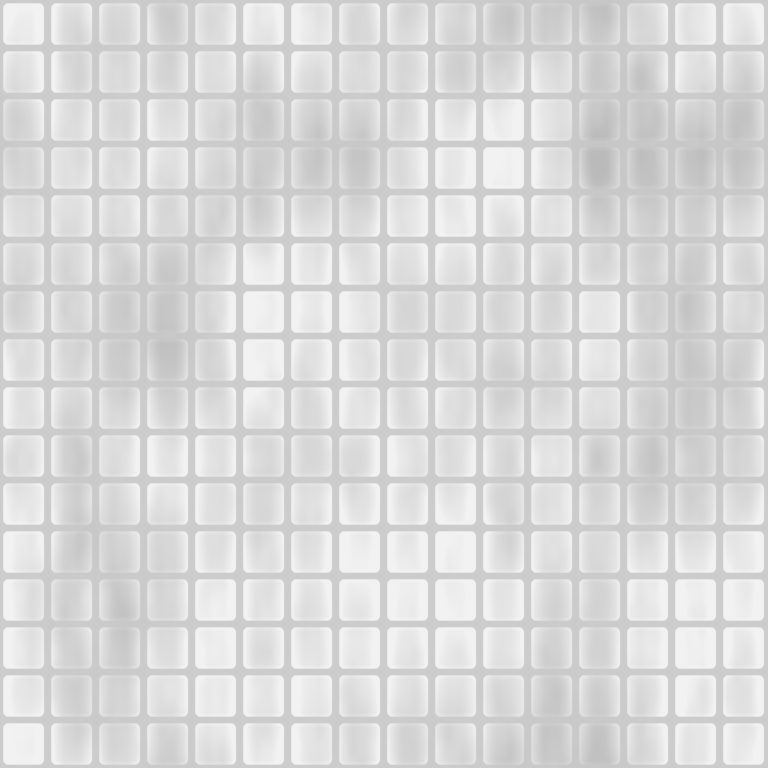
This pattern is drawn by a three.js fragment shader. Its source:

```glsl
// Pale square mosaic tiles with softly clouded, vertically streaked glaze and grey grout.
varying vec2 vUv;

const float TILES = 16.0;                      // tiles across and up
const vec2 TILE_HALF = vec2(0.426, 0.432);     // half size, in cells
const vec2 TILE_SHIFT = vec2(-0.008, 0.0);     // tile centre offset, in cells
const float CORNER = 0.11;
const float EDGE_SOFT = 0.018;
const vec3 GROUT = vec3(0.80);
const float GLAZE = 0.858;                     // mean shade at the tile centre
const float CLOUD_CONTRAST = 0.34;
const float SIDE_LIGHT = 0.055;
const float RIM_LIGHT = 0.022;
const vec2 CLOUD_CELLS = vec2(9.0, 5.0);       // whole numbers, so the clouds wrap

float hash(vec2 p) {
  vec3 q = fract(vec3(p.xyx) * 0.1031);
  q += dot(q, q.yzx + 33.33);
  return fract((q.x + q.y) * q.z);
}

// Value noise that repeats after the given number of cells
float wrappedNoise(vec2 uv, vec2 period, float seed) {
  vec2 p = uv * period;
  vec2 i = floor(p);
  vec2 f = fract(p);
  f = f * f * (3.0 - 2.0 * f);
  vec2 a = mod(i, period) + seed;
  vec2 b = mod(i + 1.0, period) + seed;
  return mix(mix(hash(a), hash(vec2(b.x, a.y)), f.x),
             mix(hash(vec2(a.x, b.y)), hash(b), f.x), f.y);
}

float clouds(vec2 uv) {
  float sum = 0.0;
  float weight = 0.52;
  vec2 period = CLOUD_CELLS;
  for (int k = 0; k < 4; k++) {
    sum += weight * wrappedNoise(uv, period, 17.0 * float(k) + 5.0);
    period *= 2.0;
    weight *= 0.5;
  }
  return sum;
}

float roundedBox(vec2 p, vec2 halfSize, float radius) {
  vec2 q = abs(p) - halfSize + radius;
  return length(max(q, 0.0)) + min(max(q.x, q.y), 0.0) - radius;
}

void main() {
  vec2 p = fract(vUv * TILES) - 0.5 - TILE_SHIFT;
  float d = roundedBox(p, TILE_HALF, CORNER);
  float cloud = clouds(vUv) - 0.49;

  // Glaze: clouded centre, lighter flanks and a thin bright rim
  float shade = GLAZE + CLOUD_CONTRAST * cloud;
  shade += SIDE_LIGHT * smoothstep(0.12, 0.42, abs(p.x));
  shade += RIM_LIGHT * smoothstep(-0.09, -0.02, d);
  shade = clamp(shade, 0.73, 0.95);

  // Grout picks up a trace of the dark streaks
  vec3 grout = GROUT + 0.06 * min(cloud, 0.0);
  float tile = 1.0 - smoothstep(-EDGE_SOFT, EDGE_SOFT, d);
  gl_FragColor = vec4(mix(grout, vec3(shade), tile), 1.0);
}
```
